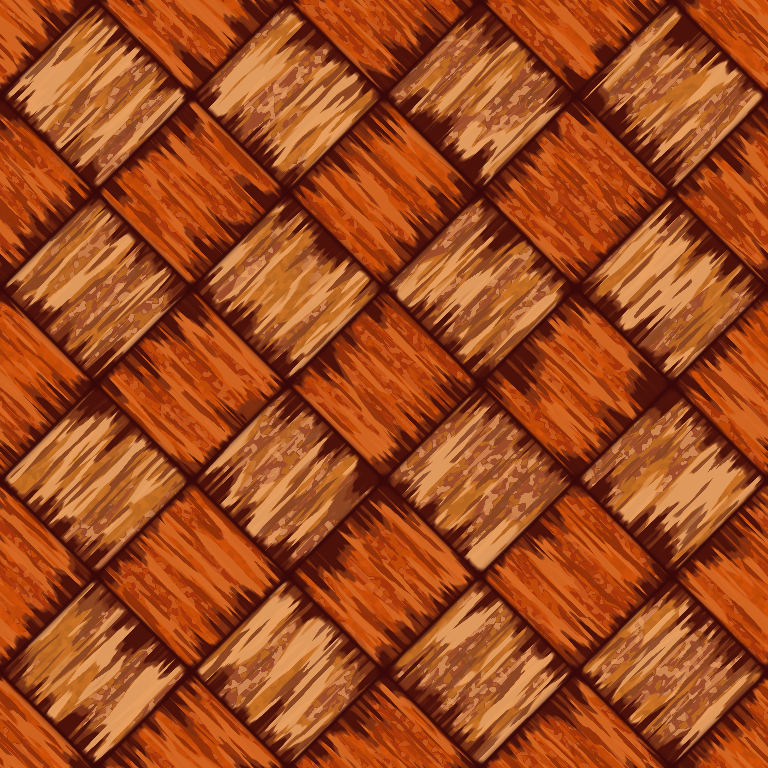
Reproduce this pattern procedurally as a Shadertoy shader.

```glsl
float hash(vec3 p) {
    p = fract(p * vec3(.1031, .1030, .0973));
    p += dot(p, p.yzx + 33.33);
    return fract((p.x + p.y) * p.z);
}

// Softly blended cellular noise: each point spreads its own random value
float grain(vec2 q, float seed) {
    vec2 cell = floor(q), f = q - cell;
    float sum = 0., total = 0.;
    for (int y = -1; y <= 1; y++)
    for (int x = -1; x <= 1; x++) {
        vec2 offset = vec2(x, y);
        vec3 id = vec3(cell + offset, seed);
        vec2 d = offset + vec2(hash(id), hash(id + 71.)) - f;
        float weight = exp(-14. * dot(d, d));
        sum += weight * hash(id + 143.);
        total += weight;
    }
    return sum / total;
}

// Fibres run along q.x, both axes span -0.5 to 0.5
vec3 splint(vec2 q, float seed, float bands, vec3 base, vec3 light, vec3 shade) {
    float band = grain(q * vec2(1.3, bands), seed + 3.);
    float fibre = grain(q * vec2(3.5, 36.), seed + 87.);
    float speck = grain(q * vec2(22., 30.), seed + 161.);
    float rough = hash(vec3(seed, 5., 9.));

    // Streaks and broken flecks
    vec3 col = base * mix(.93, 1.05, speck);
    float pale = band * .62 + fibre * .38;
    col = mix(col, light, smoothstep(.57, .64, pale));
    float worn = 1. - smoothstep(.32, .42, band - .14 * (rough - .5));
    col = mix(col, shade, worn * smoothstep(.34, .46, speck * .5 + fibre * .5));
    col = mix(col, light, .75 * worn * smoothstep(.66, .76, speck));
    col = mix(col, shade * .82, .8 * (1. - smoothstep(.17, .27, fibre)));
    col = mix(col, light * 1.04, .6 * smoothstep(.8, .9, fibre));

    // Jagged dark tufts at both ends
    float side = q.x < 0. ? 4.3 : 9.3;
    float tuft = grain(vec2(side, q.y * 8.), seed + 211.);
    float strand = grain(vec2(side, q.y * 32.), seed + 307.);
    float end = .5 - abs(q.x);
    float reach = .025 + .46 * tuft * strand;
    vec3 brown = mix(vec3(.51, .20, .08), shade * .7, .3);
    col = mix(col, brown, .95 * smoothstep(-.015, .02, reach - end));
    float char = smoothstep(-.015, .02, reach * .72 - end);
    return mix(col, vec3(.30, .07, .04), char * smoothstep(.3, .55, fibre * .4 + strand * .6));
}

void mainImage(out vec4 fragColor, in vec2 fragCoord) {
    // Diagonal weave, four repeats each way
    vec2 p = fragCoord / iResolution.xy * 4.;
    vec2 diagonal = vec2(p.x + p.y, p.x - p.y);
    vec2 knot = floor(diagonal + .5);
    vec2 local = diagonal - knot;
    vec2 centre = mod(vec2(knot.x + knot.y, knot.x - knot.y) * .5, 4.);
    float seed = dot(centre, vec2(2., 16.));

    vec3 col;
    if (mod(knot.x + knot.y, 2.) > .5)
        col = splint(local, seed, 10., vec3(.76, .42, .13), vec3(.88, .60, .36), vec3(.61, .29, .16));
    else
        col = splint(local.yx, seed, 17., vec3(.79, .30, .03), vec3(.82, .39, .13), vec3(.65, .20, .04));

    // Dark gaps, soft contact shade and corner hollows
    vec2 inset = .5 - abs(local);
    float edge = min(inset.x, inset.y);
    vec3 gap = vec3(.22, .03, .03);
    col = mix(col, gap, .4 * (1. - smoothstep(.0, .05, edge)));
    col = mix(col, gap, .9 * (1. - smoothstep(.005, .02, edge)));
    col = mix(col, gap, .85 * (1. - smoothstep(.02, .075, length(inset))));
    fragColor = vec4(col, 1.);
}
```
